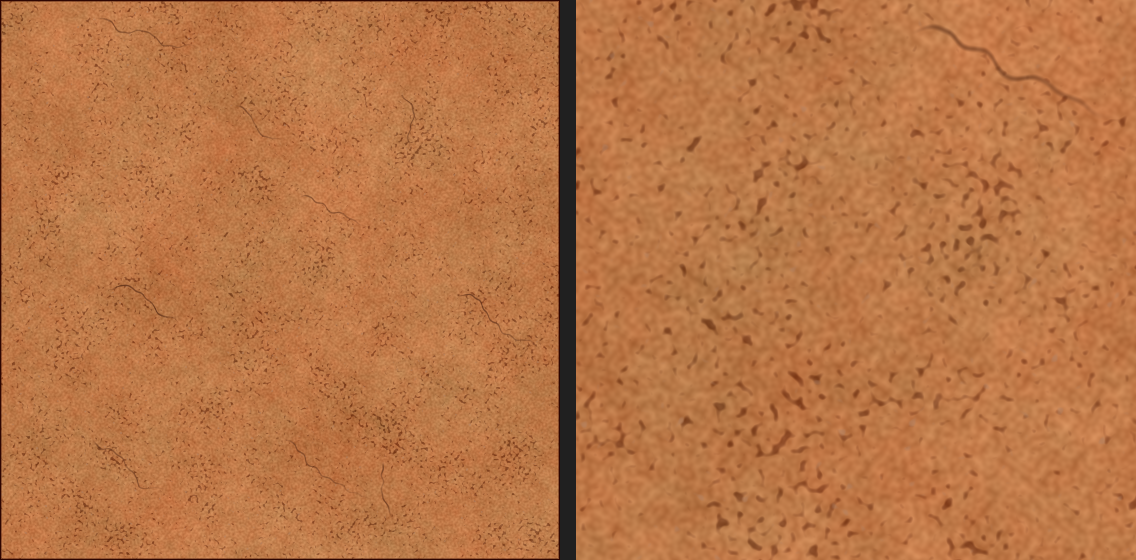
Left, the full canvas; right, a detail of the centre.
This texture is drawn by a three.js fragment shader. Its source:

```glsl
// Weathered terracotta tile: an orange clay ground with soft mottling, fine grain,
// clumped brown specks, a few wandering hairline cracks and a thin dark rim.
// Layers of gradient noise shade the clay; a loop scatters the cracks.

#define CLAY vec3(0.748, 0.478, 0.285)
#define SPECK_DEPTH vec3(0.20, 0.18, 0.13)
#define DUST vec3(0.69, 0.51, 0.40)
#define CRACK_COLOR vec3(0.36, 0.18, 0.09)
#define RIM_COLOR vec3(0.18, 0.02, 0.00)
#define GRAIN_FREQ 225.0
#define GRAIN_AMOUNT 0.09
#define MOTTLE_AMOUNT 0.05
#define RUST_AMOUNT 0.11
#define CRACK_WIDTH 0.0026
#define CRACK_GRID 3
#define RIM_WIDTH 0.0025

varying vec2 vUv;

float hash(vec2 cell) {
  vec3 q = fract(cell.xyx * 0.1031);
  q += dot(q, q.yzx + 33.33);
  return fract((q.x + q.y) * q.z);
}

// Dot product of a random unit gradient with the offset from its corner
float corner(vec2 cell, vec2 offset) {
  float angle = 6.2832 * hash(cell);
  return dot(vec2(cos(angle), sin(angle)), offset);
}

float gradientNoise(vec2 p) {
  vec2 cell = floor(p);
  vec2 f = p - cell;
  vec2 blend = f * f * f * (f * (f * 6.0 - 15.0) + 10.0);
  vec2 e = vec2(0.0, 1.0);
  float low = mix(corner(cell, f), corner(cell + e.yx, f - e.yx), blend.x);
  float high = mix(corner(cell + e.xy, f - e.xy), corner(cell + e.yy, f - e.yy), blend.x);
  return mix(low, high, blend.y);
}

// Noise on a turned lattice, so that its rows do not line up with the canvas
float layer(vec2 p, float freq, float seed) {
  return gradientNoise(mat2(0.8, 0.6, -0.6, 0.8) * p * freq + seed);
}

// Three octaves for the broad stains
float stain(vec2 p, float freq, float seed) {
  return layer(p, freq, seed) + 0.7 * layer(p, freq * 2.3, seed + 17.0)
       + 0.6 * layer(p, freq * 5.1, seed + 31.0);
}

// Strength of one hairline that wanders from its start and fades at both ends
float crack(vec2 p, vec2 start, float angle, float len, float seed) {
  vec2 dir = vec2(cos(angle), sin(angle));
  vec2 local = vec2(dot(p - start, dir), dot(p - start, vec2(-dir.y, dir.x)));
  float along = local.x / len;
  float wander = 0.035 * gradientNoise(vec2(local.x * 13.0, seed))
               + 0.010 * gradientNoise(vec2(local.x * 47.0, seed + 9.4));
  float line = 1.0 - smoothstep(0.0, CRACK_WIDTH, abs(local.y - wander));
  float ends = smoothstep(0.0, 0.12, along) * (1.0 - smoothstep(0.65, 1.0, along));
  float breaks = 0.8 + 0.7 * gradientNoise(vec2(local.x * 30.0, seed + 4.7));
  return line * ends * clamp(breaks, 0.0, 1.0);
}

// One crack per grid cell; most run down to the right, some nearly upright
float cracks(vec2 p) {
  float total = 0.0;
  for (int j = 0; j < CRACK_GRID; j++) {
    for (int i = 0; i < CRACK_GRID; i++) {
      vec2 cell = vec2(float(i), float(j));
      float seed = hash(cell + 3.0) * 40.0;
      vec2 jitter = vec2(hash(cell + 11.0), hash(cell + 23.0));
      vec2 start = (cell + vec2(0.05, 0.35) + 0.6 * jitter) / float(CRACK_GRID);
      float upright = step(0.65, hash(cell + 37.0));
      float angle = mix(-0.55, -1.55, upright) + 0.5 * (hash(cell + 41.0) - 0.5);
      float len = mix(mix(0.11, 0.25, hash(cell + 53.0)), 0.11, upright);
      float strength = mix(0.5, 1.0, hash(cell + 67.0));
      total = max(total, strength * crack(p, start, angle, len, seed));
    }
  }
  return total;
}

void main() {
  vec2 p = vUv;

  // Broad mottling and fine grain lighten or darken the clay
  float tone = MOTTLE_AMOUNT * (stain(p, 4.0, 5.3) + 0.7 * layer(p, 48.0, 71.6));
  tone += GRAIN_AMOUNT * (layer(p, GRAIN_FREQ, 12.7) + 0.5 * layer(p, GRAIN_FREQ * 0.5, 43.1));
  vec3 color = CLAY + tone * vec3(1.0, 1.0, 0.9);

  // Rusty patches shift the hue towards red
  float rust = stain(p, 6.0, 90.2) + 0.8 * layer(p, 75.0, 61.4);
  color += RUST_AMOUNT * rust * vec3(0.20, -0.14, -0.12);

  // Dark specks gather in clumps; a few pale dusty grains lie between them
  float clump = 0.35 * stain(p, 11.0, 28.9);
  float speck = smoothstep(0.22, 0.62, layer(p, GRAIN_FREQ * 0.75, 54.8) + clump);
  color -= SPECK_DEPTH * speck;
  float dust = smoothstep(0.40, 0.62, layer(p, GRAIN_FREQ * 0.6, 83.5));
  color = mix(color, DUST, 0.5 * dust);

  // Cracks and rim
  color = mix(color, CRACK_COLOR, 0.8 * cracks(p));
  vec2 toEdge = min(p, 1.0 - p);
  float inside = smoothstep(RIM_WIDTH * 0.6, RIM_WIDTH * 1.4, min(toEdge.x, toEdge.y));
  gl_FragColor = vec4(mix(RIM_COLOR, color, inside), 1.0);
}
```
